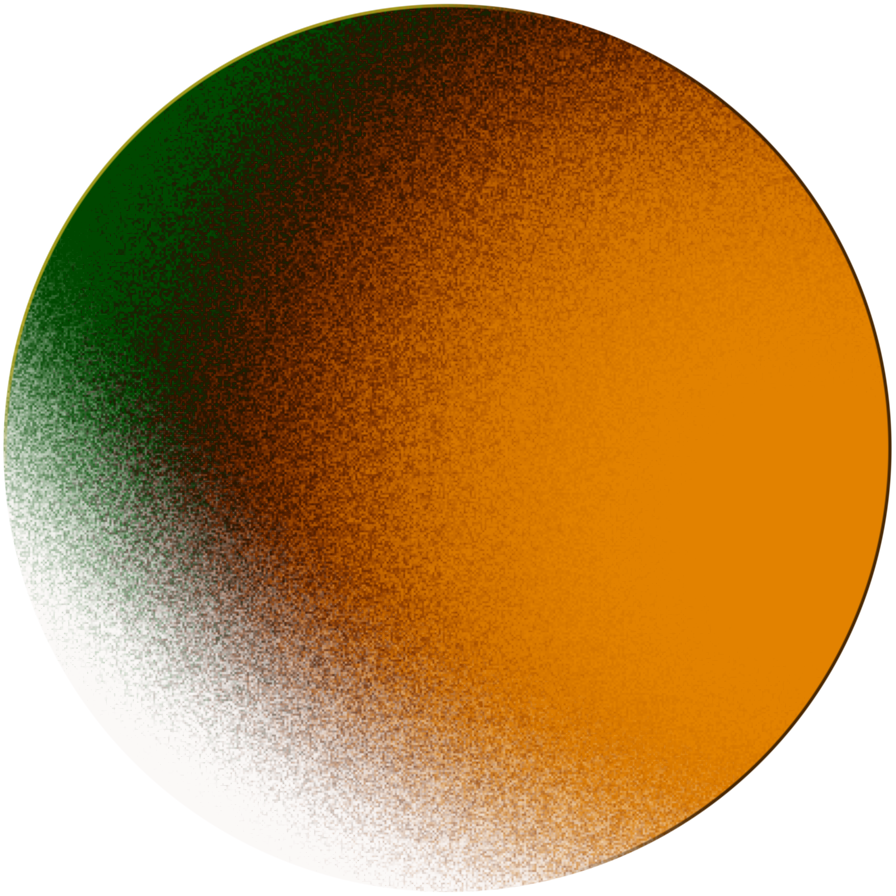
Give the GLSL for this background, as a Shadertoy shader.

```glsl
const vec2 DISC_CENTER = vec2(0.4995, 0.5);
const float DISC_RADIUS = 0.4955;
const vec2 AMBER_CENTER = vec2(0.911, 0.414);
const vec2 MIST_CENTER = vec2(1.215, 1.428);

const vec3 AMBER = vec3(0.885, 0.51, 0.0);
const vec3 ORANGE = vec3(0.83, 0.46, 0.0);
const vec3 COPPER = vec3(0.74, 0.38, 0.0);
const vec3 RUST = vec3(0.56, 0.24, 0.0);
const vec3 UMBER = vec3(0.36, 0.13, 0.0);
const vec3 SHADOW = vec3(0.17, 0.08, 0.0);
const vec3 MOSS = vec3(0.07, 0.15, 0.01);
const vec3 GREEN = vec3(0.0, 0.28, 0.0);
const vec3 MIST = vec3(0.985, 0.975, 0.97);
const vec3 RIM_DARK = vec3(0.16, 0.08, 0.01);
const vec3 RIM_GOLD = vec3(0.78, 0.68, 0.12);

float hash(vec2 cell) {
    vec3 p = fract(vec3(cell.xyx) * vec3(0.1031, 0.103, 0.0973));
    p += dot(p, p.yzx + 33.33);
    return fract((p.x + p.y) * p.z);
}

float valueNoise(vec2 p) {
    vec2 cell = floor(p);
    vec2 f = fract(p);
    f = f * f * (3.0 - 2.0 * f);
    float low = mix(hash(cell), hash(cell + vec2(1.0, 0.0)), f.x);
    float high = mix(hash(cell + vec2(0.0, 1.0)), hash(cell + 1.0), f.x);
    return mix(low, high, f.y);
}

// Zero-centred speckle, with two scales of clumping
float grain(vec2 uv, vec2 offset) {
    float fine = valueNoise(uv * 430.0 + offset) - 0.5;
    float coarse = valueNoise(uv * 210.0 + offset.yx) - 0.5;
    return fine + 0.3 * coarse;
}

vec3 blendStop(vec3 color, vec3 next, float start, float end, float t) {
    return mix(color, next, clamp((t - start) / (end - start), 0.0, 1.0));
}

vec3 amberToGreen(float t) {
    vec3 color = blendStop(AMBER, ORANGE, 0.22, 0.36, t);
    color = blendStop(color, COPPER, 0.36, 0.45, t);
    color = blendStop(color, RUST, 0.45, 0.54, t);
    color = blendStop(color, UMBER, 0.54, 0.62, t);
    color = blendStop(color, SHADOW, 0.62, 0.70, t);
    color = blendStop(color, MOSS, 0.70, 0.76, t);
    return blendStop(color, GREEN, 0.76, 0.83, t);
}

// Grain shifts each gradient, so flat areas stay clean
vec3 discColor(vec2 uv) {
    float amberDistance = distance(uv, AMBER_CENTER);
    float warmShift = 0.16 * grain(uv, vec2(17.0, 53.0));
    vec3 color = amberToGreen(amberDistance + warmShift);

    float mistDistance = distance(uv, MIST_CENTER);
    float mistShift = 0.09 * grain(uv, vec2(91.0, 29.0));
    float mist = smoothstep(1.345, 1.625, mistDistance + mistShift);
    return mix(color, MIST, mist);
}

// Dark on the right, gold on the upper left
vec3 addRim(vec3 color, vec2 direction, float edge, float pixel) {
    float ring = 1.0 - smoothstep(0.001, 0.0025 + pixel, abs(edge + 0.0012));
    float dark = smoothstep(0.2, 0.65, direction.x);
    float gold = smoothstep(0.55, 0.85, dot(direction, vec2(-0.64, 0.77)));
    color = mix(color, RIM_DARK, ring * dark * 0.85);
    return mix(color, RIM_GOLD, ring * gold * 0.8);
}

void mainImage(out vec4 fragColor, in vec2 fragCoord) {
    float canvas = min(iResolution.x, iResolution.y);
    vec2 uv = (fragCoord - 0.5 * iResolution.xy) / canvas + 0.5;
    float pixel = 1.0 / canvas;

    vec2 offset = uv - DISC_CENTER;
    float radius = length(offset);
    float edge = radius - DISC_RADIUS;
    vec2 direction = offset / max(radius, 0.0001);

    vec3 color = addRim(discColor(uv), direction, edge, pixel);
    float inside = 1.0 - smoothstep(-pixel, pixel, edge);
    fragColor = vec4(mix(vec3(1.0), color, inside), 1.0);
}
```
